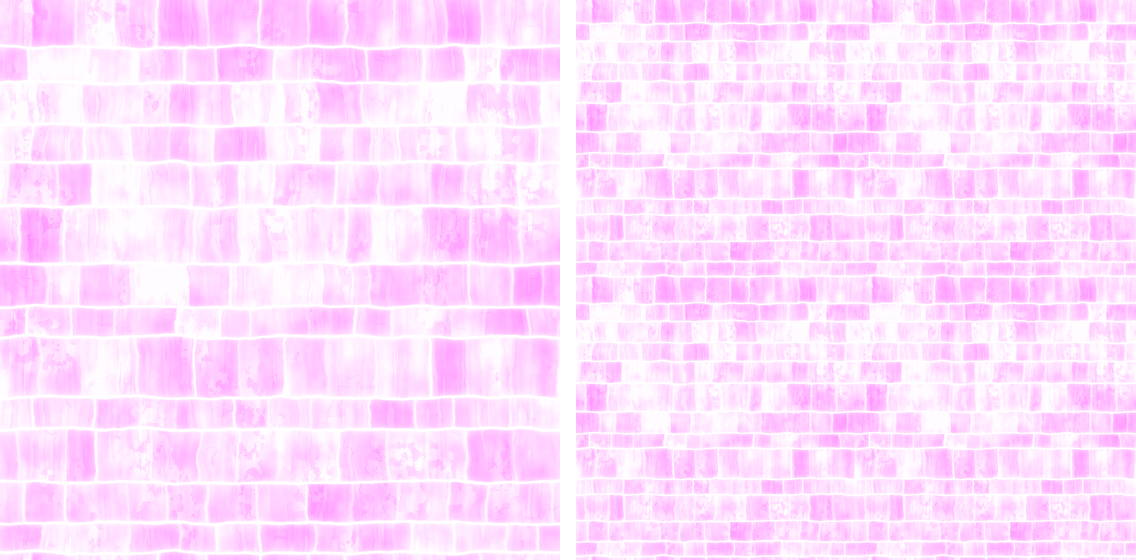
Left, the tile; right, the same tile 2 across and 2 down.
Reproduce this texture procedurally as a Shadertoy shader.

```glsl
// Weathered wall of pale pink blocks: 13 uneven courses of about 12 blocks each.
// Jittered grid lines give soft white joints; wrapped noise adds clouds,
// vertical drips, flaking and hairline scratches, so the tile repeats seamlessly.

float hash(vec2 p) {
    return fract(sin(dot(p, vec2(127.1, 311.7))) * 43758.5453);
}

// Value noise that wraps after "period" lattice cells
float noise(vec2 p, vec2 period, float seed) {
    vec2 i = floor(p), f = fract(p);
    f = f * f * (3.0 - 2.0 * f);
    vec2 a = mod(i, period) + seed, b = mod(i + 1.0, period) + seed;
    return mix(mix(hash(a), hash(vec2(b.x, a.y)), f.x),
               mix(hash(vec2(a.x, b.y)), hash(b), f.x), f.y);
}

// Layered noise over the unit tile, starting with "period" cells
float fbm(vec2 uv, vec2 period, float seed) {
    float sum = 0.0, amp = 0.5;
    for (int k = 0; k < 4; k++) {
        sum += amp * noise(uv * period, period, seed + float(k) * 7.3);
        period *= 2.0;
        amp *= 0.5;
    }
    return sum / 0.9375;
}

float jointAt(float i, float n, float seed) {
    return i + 0.46 * (hash(vec2(mod(i, n), seed)) - 0.5);
}

// Jittered divisions of a line: x = cell, y = distance to joint, z = nearest joint
vec3 divide(float x, float n, float seed) {
    float i = floor(x + 0.5);
    float cell = x < jointAt(i, n, seed) ? i - 1.0 : i;
    float below = x - jointAt(cell, n, seed);
    float above = jointAt(cell + 1.0, n, seed) - x;
    float nearest = below < above ? cell : cell + 1.0;
    return vec3(mod(cell, n), min(below, above) / n, mod(nearest, n));
}

// White core with a soft halo
float joint(float d, float width) {
    return max(1.0 - smoothstep(0.1 * width, width, d), 0.75 * exp(-d / width));
}

void mainImage(out vec4 fragColor, in vec2 fragCoord) {
    vec2 uv = fragCoord / iResolution.xy;

    // Wobbly courses and blocks
    vec2 wobble = vec2(fbm(uv, vec2(14.0, 22.0), 3.0), fbm(uv, vec2(16.0, 12.0), 41.0)) - 0.5;
    vec2 p = uv + wobble * vec2(0.014, 0.013);
    vec3 course = divide(p.y * 13.0, 13.0, 5.0);
    float shift = hash(vec2(course.x, 19.0));
    vec3 block = divide(p.x * 12.0 + shift, 12.0, course.x + 31.0);
    vec2 id = vec2(block.x, course.x);

    // Block tone, broad clouds and blotches
    float cloud = fbm(uv, vec2(4.0), 11.0) - 0.5;
    float blotch = fbm(uv + id * 0.25, vec2(16.0), 23.0) - 0.5;
    float tone = 0.43 + 0.42 * (hash(id + 61.0) - 0.5) + 0.65 * cloud + 0.75 * blotch;

    // Vertical bands and fine drips, offset per course
    vec2 dripUv = vec2(p.x, uv.y + hash(vec2(course.x, 77.0)));
    float band = fbm(dripUv, vec2(36.0, 6.0), 83.0);
    float drip = fbm(dripUv, vec2(110.0, 9.0), 97.0);
    tone += 0.5 * (band - 0.5) + 0.32 * (drip - 0.5);
    tone -= 0.26 * smoothstep(0.56, 0.72, drip) * smoothstep(0.35, 0.6, band);

    // Stain gathered along block edges
    float edge = min(course.y, block.y);
    tone += 0.14 * exp(-edge * 75.0) * smoothstep(0.3, 0.8, hash(id + 15.0));

    // Flaked patches
    float flake = fbm(uv, vec2(90.0, 64.0), 131.0);
    float worn = smoothstep(0.52, 0.66, fbm(uv, vec2(18.0, 8.0), 149.0));
    tone += worn * (0.24 * smoothstep(0.5, 0.58, flake) - 0.14);

    // Hairline scratches in scattered spots
    float ridge = abs(noise(uv * 48.0 + wobble * 3.0, vec2(48.0), 163.0) - 0.5);
    float spot = smoothstep(0.64, 0.78, noise(uv * 22.0, vec2(22.0), 179.0));
    tone += 0.13 * spot * (1.0 - smoothstep(0.01, 0.045, ridge));

    // Joints: courses are bold, upright ones vary in strength
    float strength = mix(0.4, 1.0, hash(vec2(block.z, course.x + 53.0)));
    float bleach = 0.7 + 0.6 * fbm(uv, vec2(20.0), 191.0);
    float rowJoint = joint(course.y, 0.0062 * bleach);
    float colJoint = strength * joint(block.y, 0.0052 * bleach);
    tone = clamp(tone, 0.03, 1.0) * (1.0 - rowJoint) * (1.0 - colJoint);

    vec3 white = vec3(1.0), pink = vec3(1.0, 0.56, 1.0);
    fragColor = vec4(mix(white, pink, tone), 1.0);
}
```
